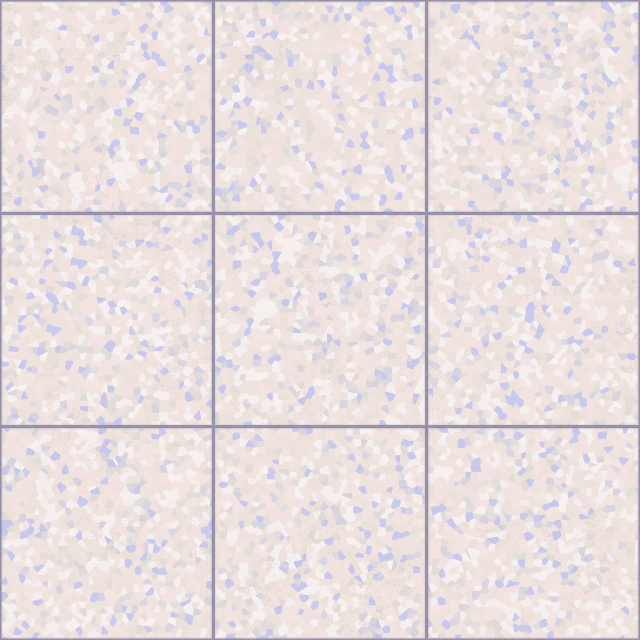
This texture is drawn by a WebGL 2 fragment shader. Its source:

```glsl
#version 300 es
precision highp float;
// Pale terrazzo floor: a 3 by 3 grid of square tiles with thin violet grout.
// Each tile has its own jittered Voronoi chips, coloured by a weighted hash,
// with faint worn speckles, hairlines and a cool shade along its rim.

uniform vec2 u_resolution;
out vec4 outColor;

const float TILES = 3.0;            // tiles across and down
const float CHIPS = 32.0;           // chips across one tile
const float GROUT_CORE = 0.0048;    // solid half width, in tiles
const float GROUT_EDGE = 0.0095;    // outer end of the soft grout edge
const float RIM_WIDTH = 0.022;      // shaded band beside the grout
const float RIM_SHADE = 0.28;
const float WEAR = 0.035;           // strength of speckles and hairlines
const float TONE_VARIATION = 0.014; // brightness spread between chips

const vec3 ROSE = vec3(0.950, 0.893, 0.883);
const vec3 CREAM = vec3(0.927, 0.885, 0.862);
const vec3 WHITE = vec3(0.962, 0.939, 0.937);
const vec3 STONE = vec3(0.885, 0.866, 0.853);
const vec3 MIST = vec3(0.850, 0.837, 0.880);
const vec3 BLUE = vec3(0.785, 0.788, 0.930);
const vec3 GROUT = vec3(0.590, 0.565, 0.660);

float hash(vec2 p) {
  return fract(sin(dot(p, vec2(127.1, 311.7))) * 43758.5453);
}

vec2 hash2(vec2 p) {
  return vec2(hash(p), hash(p + vec2(19.7, 73.3)));
}

float noise(vec2 p) {
  vec2 i = floor(p), f = fract(p);
  f = f * f * (3.0 - 2.0 * f);
  vec2 e = vec2(1.0, 0.0);
  return mix(mix(hash(i), hash(i + e), f.x),
             mix(hash(i + e.yx), hash(i + e.xx), f.x), f.y);
}

// Weighted choice of chip colour, with a slight change of tone.
vec3 chipColor(vec2 id) {
  float pick = hash(id + 41.3);
  vec3 color = ROSE;
  if (pick > 0.36) color = CREAM;
  if (pick > 0.60) color = WHITE;
  if (pick > 0.80) color = STONE;
  if (pick > 0.88) color = MIST;
  if (pick > 0.925) color = BLUE;
  return color + TONE_VARIATION * (hash(id + 87.9) - 0.5);
}

// Voronoi chips; the two nearest are blended across their shared border.
vec3 terrazzo(vec2 p, vec2 seed, float pixel) {
  vec2 cell = floor(p), local = fract(p);
  vec2 nearId = cell, nextId = cell, nearPos = vec2(0.0), nextPos = vec2(0.0);
  float nearDist = 1e3, nextDist = 1e3;
  for (int y = -1; y <= 1; y++) {
    for (int x = -1; x <= 1; x++) {
      vec2 offset = vec2(x, y);
      vec2 id = cell + offset + seed;
      vec2 pos = offset + hash2(id) - local;
      float dist = dot(pos, pos);
      if (dist < nearDist) {
        nextDist = nearDist; nextId = nearId; nextPos = nearPos;
        nearDist = dist; nearId = id; nearPos = pos;
      } else if (dist < nextDist) {
        nextDist = dist; nextId = id; nextPos = pos;
      }
    }
  }
  vec2 across = nextPos - nearPos;
  float border = 0.5 * (nextDist - nearDist) / max(length(across), 1e-4);
  float blend = smoothstep(-0.6 * pixel, 0.6 * pixel, border);
  return mix(chipColor(nextId), chipColor(nearId), blend);
}

// Fine grit and broken hairlines, limited to soft patches of each tile.
float wear(vec2 p, vec2 seed, float pixel) {
  float patchMask = smoothstep(0.58, 0.80, noise(p * 4.0 + seed));
  float grit = smoothstep(0.68, 0.85, noise(p * 150.0 + seed));
  vec2 q = p * vec2(2.0, 5.0) + seed;
  float wave = noise(q) + 0.05 * noise(p * 30.0 + seed) - 0.52;
  float thickness = 0.004 + 2.0 * pixel;
  float hairline = 1.0 - smoothstep(0.0, thickness, abs(wave));
  hairline *= smoothstep(0.60, 0.75, noise(p * 6.0 + seed + 31.0));
  return patchMask * grit + 0.6 * hairline;
}

void main() {
  vec2 grid = gl_FragCoord.xy / u_resolution * TILES;
  float pixel = TILES / min(u_resolution.x, u_resolution.y);
  vec2 tile = floor(grid), p = fract(grid);
  vec2 seed = tile * vec2(57.0, 71.0);

  // Chipped surface and its wear
  vec3 color = terrazzo(p * CHIPS, seed, pixel * CHIPS);
  color -= WEAR * wear(p, seed, pixel);

  // Cool rim and grout around every tile
  vec2 side = min(p, 1.0 - p);
  float edge = min(side.x, side.y);
  float rim = 1.0 - smoothstep(GROUT_CORE, RIM_WIDTH, edge);
  color = mix(color, GROUT, RIM_SHADE * rim * rim);
  float soft = max(GROUT_EDGE, GROUT_CORE + pixel);
  float grout = 1.0 - smoothstep(GROUT_CORE, soft, edge);
  vec3 groutColor = GROUT + 0.03 * (noise(grid * 60.0) - 0.5);
  outColor = vec4(mix(color, groutColor, grout), 1.0);
}
```
